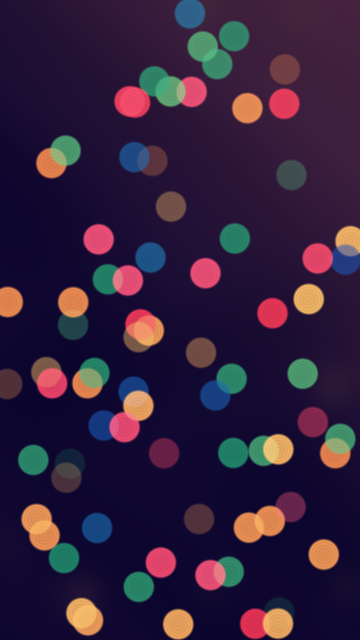
This background is drawn by a Shadertoy shader. Its source:

```glsl
const float LIGHT_RADIUS = 0.042;
const float EDGE_SOFTNESS = 0.0045;
const int LIGHT_COUNT = 56;
const int GLOW_COUNT = 9;

float hash(float n) {
    n = fract(n * 0.1031 + 0.137);
    n *= n + 33.33;
    return fract(n * (n + n));
}

vec2 hash2(float n) {
    return vec2(hash(n), hash(n + 57.3));
}

// Warm colours dominate, green and blue are rarer
vec3 lightColour(float pick, float tint) {
    if (pick < 0.38) return mix(vec3(0.90, 0.18, 0.25), vec3(0.93, 0.32, 0.44), tint);
    if (pick < 0.70) return mix(vec3(0.91, 0.50, 0.23), vec3(0.94, 0.72, 0.34), tint);
    if (pick < 0.88) return mix(vec3(0.09, 0.50, 0.34), vec3(0.34, 0.66, 0.39), tint * tint);
    return mix(vec3(0.05, 0.20, 0.46), vec3(0.07, 0.36, 0.50), tint);
}

// Maps a unit square to a tree outline, narrow at the top
vec2 treePoint(vec2 u, float height) {
    float depth = pow(u.y, 0.8);
    float spread = smoothstep(0.0, 0.34, depth);
    float halfWidth = (0.13 + 0.36 * spread) * (1.0 - 0.3 * smoothstep(0.8, 1.0, depth));
    float middle = 0.61 - 0.11 * spread;
    return vec2(middle + (2.0 * u.x - 1.0) * halfWidth, (0.99 - 0.97 * depth) * height);
}

// Out-of-focus disc with faint rings, blended partly as light
vec3 addLight(vec3 base, vec2 offset, float seed, float pixel) {
    float d = length(offset);
    float soft = max(EDGE_SOFTNESS, pixel);
    float disc = 1.0 - smoothstep(LIGHT_RADIUS - soft, LIGHT_RADIUS + soft, d);
    float dimmed = step(hash(seed + 3.7), 0.27);
    float strength = mix(0.96, 0.20 + 0.32 * hash(seed + 8.1), dimmed);
    vec3 colour = lightColour(hash(seed + 12.9), hash(seed + 21.4));
    colour *= 0.98 + 0.025 * sin(d * 700.0) + 0.04 * smoothstep(0.4, 0.95, d / LIGHT_RADIUS);
    vec3 lit = colour + 0.5 * base * (1.0 - colour);
    return mix(base, lit, disc * strength);
}

// Navy dusk turning plum towards the upper right
vec3 duskBackground(vec2 p, float height) {
    float up = p.y / height;
    float plum = smoothstep(0.45, 1.25, up * 0.8 + p.x * 0.45);
    float mottling = sin(p.x * 7.0 + 2.0 * sin(p.y * 4.0)) * sin(p.y * 6.0 + p.x * 3.0);
    vec3 colour = mix(vec3(0.055, 0.025, 0.185), vec3(0.26, 0.13, 0.24), plum);
    return colour + vec3(0.014, 0.008, 0.010) * mottling;
}

void mainImage(out vec4 fragColor, in vec2 fragCoord) {
    vec2 p = fragCoord / iResolution.x;
    float height = iResolution.y / iResolution.x;
    float pixel = 1.0 / iResolution.x;
    vec3 colour = duskBackground(p, height);

    // Distant, strongly blurred glows
    for (int i = 0; i < GLOW_COUNT; i++) {
        float seed = float(i) * 5.31 + 400.0;
        vec2 offset = p - hash2(seed) * vec2(1.0, height);
        float glow = exp(-dot(offset, offset) / 0.0035);
        colour = mix(colour, vec3(0.31, 0.20, 0.23), 0.38 * glow * hash(seed + 2.0));
    }

    // Evenly scattered lights, nearly half with an overlapping companion
    for (int i = 0; i < LIGHT_COUNT; i++) {
        float n = float(i);
        float seed = n * 7.13 + 1.0;
        vec2 jitter = 0.09 * (hash2(seed) - 0.5);
        vec2 spot = fract(vec2(0.7549, 0.5698) * (n + 0.5) + jitter);
        vec2 offset = p - treePoint(spot, height);
        colour = addLight(colour, offset, seed, pixel);
        if (hash(seed + 31.0) < 0.42) {
            float angle = 6.2832 * hash(seed + 40.0);
            float gap = LIGHT_RADIUS * mix(0.6, 1.6, hash(seed + 45.0));
            vec2 shift = gap * vec2(cos(angle), sin(angle));
            colour = addLight(colour, offset - shift, seed + 503.0, pixel);
        }
    }

    fragColor = vec4(clamp(colour, 0.0, 1.0), 1.0);
}
```
